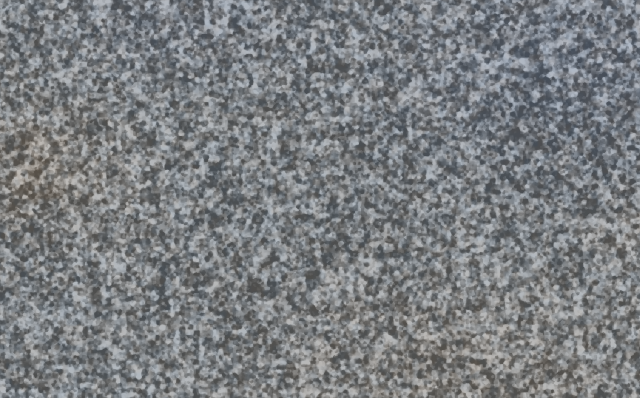
A Shadertoy shader for this texture:

```glsl
// Draws speckled grey granite with pale clustered flecks and faint warm and cool stains.

const vec3 DARK_MINERAL = vec3(0.295, 0.307, 0.315);
const vec3 PALE_MINERAL = vec3(0.705, 0.722, 0.738);
const vec3 WARM_STAIN = vec3(0.035, 0.008, -0.022);
const vec3 COOL_STAIN = vec3(-0.010, 0.000, 0.026);

// Random point in the unit square for one cell
vec2 hash2(vec2 cell) {
    vec3 h = fract(cell.xyx * vec3(0.1031, 0.1030, 0.0973));
    h += dot(h, h.yzx + 33.33);
    return fract((h.xx + h.yz) * h.zy);
}

// Soft cellular noise: blends the random shades of nearby grains
float grains(vec2 p, float softness) {
    vec2 cell = floor(p);
    float shade = 0.0;
    float total = 0.0;
    for (int y = -1; y <= 1; y++) {
        for (int x = -1; x <= 1; x++) {
            vec2 id = cell + vec2(x, y);
            vec2 seed = id + 211.0;
            vec2 away = id + 0.15 + 0.7 * hash2(seed) - p;
            float weight = exp(-dot(away, away) / softness);
            shade += weight * hash2(seed + 57.0).x;
            total += weight;
        }
    }
    return shade / total - 0.5;
}

// Round patch that fades out from its centre
float patchMask(vec2 uv, vec2 centre, vec2 radius) {
    vec2 d = (uv - centre) / radius;
    return exp(-dot(d, d));
}

// Slow uneven variation over the slab
float cloud(vec2 p) {
    return sin(p.x * 5.1 + 1.7 * sin(p.y * 4.3))
         * sin(p.y * 6.7 + 1.3 * sin(p.x * 3.9 + 1.0));
}

void mainImage(out vec4 fragColor, in vec2 fragCoord) {
    vec2 uv = fragCoord / iResolution.xy;
    vec2 p = fragCoord / iResolution.y;

    // Clusters, flecks and fine ragged grain
    float cluster = grains(p * 40.0, 0.18);
    float fleck = grains(p * 82.0 + 19.0, 0.16);
    float grit = grains(p * 140.0 + 43.0, 0.16);
    float speckle = (0.22 * cluster + 0.50 * fleck + 0.38 * grit) / 0.147;

    // Broad light and shade
    float shadow = patchMask(uv, vec2(0.90, 0.62), vec2(0.20, 0.22));
    speckle += 0.12 * cloud(p) - 0.35 * shadow;
    float paleness = smoothstep(-2.4, 2.8, speckle);
    vec3 color = mix(DARK_MINERAL, PALE_MINERAL, paleness);

    // Warm stains at the left and lower right, cool ones along the top
    float warm = patchMask(uv, vec2(0.06, 0.57), vec2(0.13, 0.15))
               + 0.7 * patchMask(uv, vec2(0.72, 0.05), vec2(0.30, 0.24))
               + 0.6 * patchMask(uv, vec2(0.99, 0.42), vec2(0.07, 0.06));
    float cool = patchMask(uv, vec2(0.90, 0.85), vec2(0.30, 0.30))
               + 0.6 * patchMask(uv, vec2(0.28, 0.95), vec2(0.20, 0.14));
    color += WARM_STAIN * warm + COOL_STAIN * cool;

    // Slight colour differences between neighbouring grains
    float hue = grains(p * 60.0 + 87.0, 0.2);
    color += 0.03 * hue * vec3(1.0, 0.0, -1.0);

    fragColor = vec4(color, 1.0);
}
```
